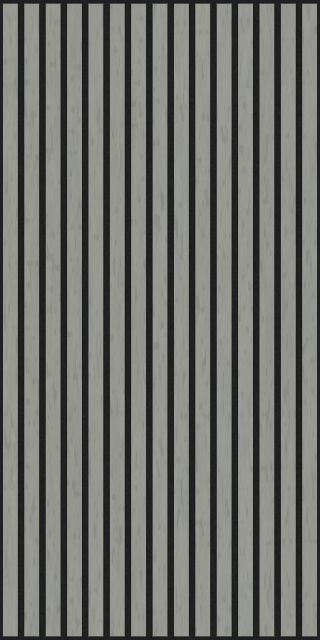
Reproduce this texture procedurally as a Shadertoy shader.

```glsl
// Acoustic wall panel: fifteen upright grey wood slats on black felt in a thin dark frame.

// Lengths are in canvas widths
const float SLAT_COUNT  = 15.0;
const float PITCH       = 0.0668;
const float SLAT_WIDTH  = 0.0473;
const float SIDE_MARGIN = 0.0088;
const float END_MARGIN  = 0.0108;
const float RIM_WIDTH   = 0.0045;
const float BEVEL       = 0.0022;

const vec3 WOOD       = vec3(0.583, 0.590, 0.560);
const vec3 WOOD_WARM  = vec3(0.012, 0.004, -0.012);
const vec3 FELT       = vec3(0.126, 0.127, 0.127);
const vec3 FELT_SHADE = vec3(0.095, 0.096, 0.098);
const vec3 RIM        = vec3(0.125, 0.122, 0.145);

const float GRAIN_DEPTH = 0.10;
const float PORE_DEPTH  = 0.07;
const float SLAT_VARIATION = 0.025;
const float FELT_GRAIN  = 0.035;

float hash(vec2 p) {
    return fract(sin(dot(p, vec2(127.1, 311.7))) * 43758.5453);
}

float noise(vec2 p) {
    vec2 i = floor(p), f = fract(p);
    f = f * f * (3.0 - 2.0 * f);
    return mix(mix(hash(i), hash(i + vec2(1, 0)), f.x),
               mix(hash(i + vec2(0, 1)), hash(i + vec2(1, 1)), f.x), f.y);
}

// Wavy upright fibres with short dark pores; each slat has its own seed
vec3 woodColor(vec2 p, float slat) {
    float seed = hash(vec2(slat, 4.7));
    vec2 q = p + vec2(seed * 7.0, seed * 31.0);
    q.x += 0.008 * (noise(q * vec2(20.0, 9.0)) - 0.5);

    float broad = noise(q * vec2(75.0, 6.0));
    float fine  = noise(q * vec2(190.0, 22.0));
    float fleck = noise(q * vec2(230.0, 75.0));
    float grain = 0.35 * broad + 0.40 * fine + 0.25 * fleck - 0.5;
    float pores = smoothstep(0.68, 0.9, noise(q * vec2(150.0, 30.0) + 40.0));

    float shade = 1.01 + GRAIN_DEPTH * grain - PORE_DEPTH * pores
                + SLAT_VARIATION * (seed - 0.5);
    float warmth = noise(q * vec2(35.0, 3.0)) - 0.5;
    return WOOD * shade + WOOD_WARM * warmth;
}

void mainImage(out vec4 fragColor, in vec2 fragCoord) {
    vec2 p = fragCoord / iResolution.x;
    vec2 size = iResolution.xy / iResolution.x;
    float aa = 0.5 / iResolution.x;

    // Slat index and signed distance to the slat box (negative inside)
    float slat = clamp(floor((p.x - SIDE_MARGIN + 0.5 * (PITCH - SLAT_WIDTH)) / PITCH),
                       0.0, SLAT_COUNT - 1.0);
    float center = SIDE_MARGIN + slat * PITCH + 0.5 * SLAT_WIDTH;
    float sideDist = abs(p.x - center) - 0.5 * SLAT_WIDTH;
    float endDist = abs(p.y - 0.5 * size.y) - 0.5 * size.y + END_MARGIN;
    float slatDist = max(sideDist, endDist);

    // Felt, shaded beside the slats
    float fuzz = noise(p * 240.0) - 0.5;
    vec3 color = mix(FELT_SHADE, FELT, smoothstep(0.0, 0.005, slatDist));
    color += FELT_GRAIN * fuzz;

    // Frame rim along the canvas edge
    vec2 inset = min(p, size - p);
    float rimDist = min(inset.x, inset.y) - RIM_WIDTH;
    color = mix(color, RIM, 1.0 - smoothstep(-aa, aa, rimDist));

    // Slats with softly darkened edges
    vec3 wood = woodColor(p, slat);
    wood *= mix(0.74, 1.0, smoothstep(0.0, BEVEL, -slatDist));
    color = mix(color, wood, 1.0 - smoothstep(-aa, aa, slatDist));

    fragColor = vec4(color, 1.0);
}
```
